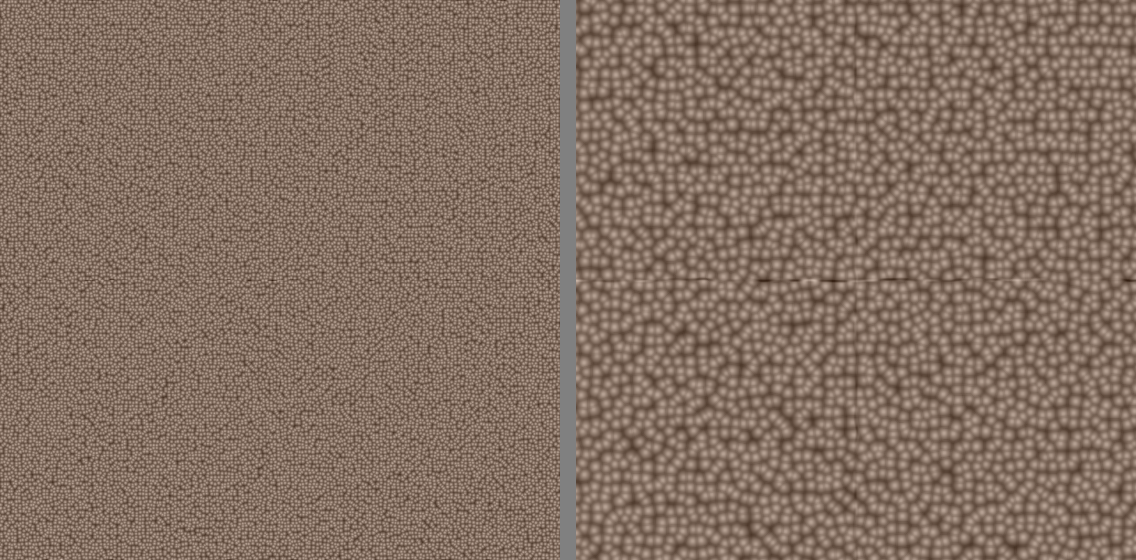
Left, the full canvas; right, a detail of the centre.
A three.js fragment shader for this texture:

```glsl
// Fine pebbled brown leather: tiny rounded grains with dark gaps and faint tile seams.
varying vec2 vUv;

const vec3 BASE_COLOR = vec3(0.518, 0.438, 0.384);
const float GRAINS_ACROSS = 158.0;
const float JITTER = 0.72;         // how far grains stray from the grid
const float DOME_CONTRAST = 0.39;  // shading from grain centre outwards
const float GAP_CONTRAST = 0.12;   // darkening between grains
const float GRAIN_VARIATION = 0.05;
const float MEAN_NEAREST = 0.42;   // average values, keep the tone centred
const float MEAN_GAP = 0.30;
const float SAMPLE_OFFSET = 0.0005;
const float TILES = 2.0;
const float SEAM_WIDTH = 0.0013;
const float SEAM_WOBBLE = 0.0016;
const float SEAM_CONTRAST = 0.36;
const float SEAM_DASHES = 110.0;

float hash(vec2 p) {
  return fract(sin(dot(p, vec2(127.1, 311.7))) * 43758.5453);
}

vec2 hash2(vec2 p) {
  return vec2(hash(p), hash(p + vec2(57.3, 19.1)));
}

float lineNoise(float x, float seed) {
  float i = floor(x);
  float f = smoothstep(0.0, 1.0, fract(x));
  return mix(hash(vec2(i, seed)), hash(vec2(i + 1.0, seed)), f);
}

// Tone of the grains, centred on zero: bright domes, dark gaps.
float grainTone(vec2 uv) {
  vec2 p = uv * GRAINS_ACROSS;
  vec2 cell = floor(p);
  float nearest = 9.0;
  float second = 9.0;
  float shade = 0.5;
  for (int y = -1; y <= 1; y++) {
    for (int x = -1; x <= 1; x++) {
      vec2 id = cell + vec2(float(x), float(y));
      vec2 centre = id + 0.5 + JITTER * (hash2(id) - 0.5);
      float d = distance(p, centre);
      if (d < nearest) {
        second = nearest;
        nearest = d;
        shade = hash(id + 7.7);
      } else {
        second = min(second, d);
      }
    }
  }
  // The ratio makes small and large grains equally bright
  float gap = (second - nearest) / (second + nearest);
  return DOME_CONTRAST * (MEAN_NEAREST - nearest)
       + GAP_CONTRAST * (gap - MEAN_GAP)
       + GRAIN_VARIATION * (shade - 0.5);
}

// Broken light and dark thread where two tiles meet.
float seamTone(float across, float along, float seed) {
  float wobble = SEAM_WOBBLE * (lineNoise(along * SEAM_DASHES, seed) - 0.5);
  float d = abs(fract((across + wobble) * TILES + 0.5) - 0.5) / TILES;
  float line = 1.0 - smoothstep(0.0, SEAM_WIDTH, d);
  float dash = lineNoise(along * SEAM_DASHES, seed + 5.0);
  return line * SEAM_CONTRAST * (dash - 0.53);
}

void main() {
  // Average four nearby samples to soften the grain edges
  float tone = 0.0;
  for (int i = 0; i < 4; i++) {
    vec2 corner = vec2(mod(float(i), 2.0), floor(float(i) / 2.0)) - 0.5;
    tone += 0.25 * grainTone(vUv + 2.0 * SAMPLE_OFFSET * corner);
  }

  // Seams: stronger across, weaker upright
  tone += seamTone(vUv.y, vUv.x, 3.0);
  tone += 0.5 * seamTone(vUv.x, vUv.y, 11.0);

  gl_FragColor = vec4(clamp(BASE_COLOR + tone, 0.0, 1.0), 1.0);
}
```
